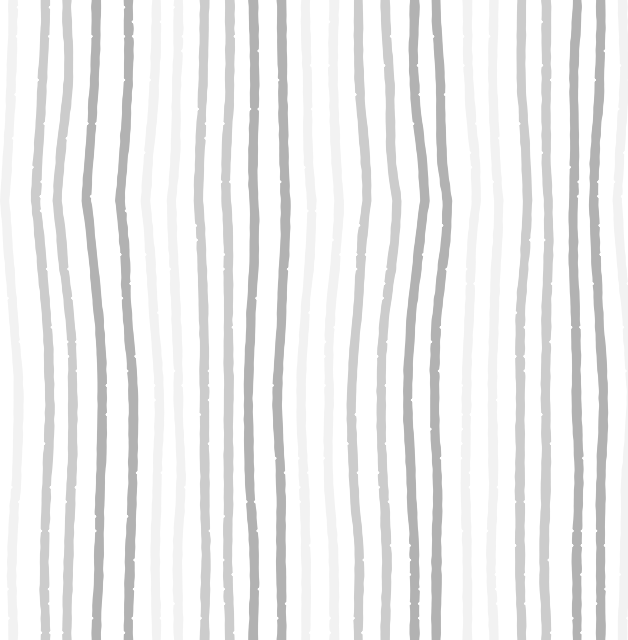
This pattern is drawn by a WebGL 2 fragment shader. Its source:

```glsl
#version 300 es
precision highp float;

uniform vec2 u_resolution;
out vec4 fragColor;

const vec3 PAPER = vec3(1.0);
const vec3 LIGHT_GRAY = vec3(0.95);
const vec3 MID_GRAY = vec3(0.80);
const vec3 DARK_GRAY = vec3(0.70);

const int STRIPE_COUNT = 24;
const float FIRST_X = 0.024;
const float SPACING = 0.0423;
const float HALF_WIDTH = 0.0075;
const float POSITION_JITTER = 0.004;

const float KINK_Y = 0.686;        // height where all stripes bend sharply
const float KINK_REACH = 0.25;
const float KINK_AMOUNT = 0.0165;
const float BOW_Y = 0.36;          // height of the softer lower bend
const float BOW_REACH = 0.16;
const float BOW_AMOUNT = 0.008;
const float WOBBLE_AMOUNT = 0.0035;
const float WOBBLE_CELLS = 8.0;
const float ROUGHNESS = 0.0009;
const float ROUGH_CELLS = 90.0;
const float NICK_DEPTH = 0.0022;
const float NICK_CELLS = 44.0;
const float NICK_CHANCE = 0.13;
const float TAU = 6.2831853;

float hash(vec2 p) {
    vec3 q = fract(vec3(p.xyx) * 0.1031);
    q += dot(q, q.yzx + 33.33);
    return fract((q.x + q.y) * q.z);
}

// Smooth noise in -1..1 that closes on itself from bottom to top.
float loopNoise(float y, float cells, float seed) {
    float t = y * cells;
    float cell = floor(t);
    float a = hash(vec2(mod(cell, cells), seed));
    float b = hash(vec2(mod(cell + 1.0, cells), seed));
    return mix(a, b, smoothstep(0.0, 1.0, t - cell)) * 2.0 - 1.0;
}

float loopDistance(float y, float center) {
    return abs(fract(y - center + 0.5) - 0.5);
}

float stripeCenter(float index, float y) {
    float x = FIRST_X + SPACING * index;
    float crowd = (x - 0.22) / 0.07;
    float kink = pow(max(1.0 - loopDistance(y, KINK_Y) / KINK_REACH, 0.0), 1.5);
    float bow = loopDistance(y, BOW_Y) / BOW_REACH;

    float center = x + 0.014 * exp(-crowd * crowd);
    center += POSITION_JITTER * (hash(vec2(index, 71.0)) * 2.0 - 1.0);
    center -= KINK_AMOUNT * kink * sin(TAU * (x + 0.1));
    center += BOW_AMOUNT * exp(-bow * bow) * cos(TAU * (x - 0.07));
    return center + WOBBLE_AMOUNT * loopNoise(y, WOBBLE_CELLS, index + 11.0);
}

// Small chips, rarely placed along one edge.
float edgeNick(float y, float seed) {
    float t = y * NICK_CELLS;
    float chipped = step(hash(vec2(floor(t), seed + 151.0)), NICK_CHANCE);
    float shape = 1.0 - smoothstep(0.02, 0.14, abs(fract(t) - 0.5));
    return NICK_DEPTH * chipped * shape;
}

float stripeMask(vec2 uv, float index, float pixel) {
    float offset = uv.x - stripeCenter(index, uv.y);
    float seed = index * 2.0 + step(0.0, offset);
    float halfWidth = HALF_WIDTH - edgeNick(uv.y, seed);
    halfWidth += ROUGHNESS * 0.6 * loopNoise(uv.y, ROUGH_CELLS, seed + 211.0);
    halfWidth += ROUGHNESS * 0.6 * loopNoise(uv.y, 24.0, seed + 307.0);
    return 1.0 - smoothstep(-0.6 * pixel, 0.6 * pixel, abs(offset) - halfWidth);
}

// Tones come in pairs: light, mid, dark.
vec3 stripeColor(int index) {
    int tone = ((index + 1) / 2) % 3;
    return tone == 0 ? LIGHT_GRAY : tone == 1 ? MID_GRAY : DARK_GRAY;
}

void main() {
    vec2 uv = gl_FragCoord.xy / u_resolution;
    float pixel = 1.0 / u_resolution.x;
    vec3 color = PAPER;
    for (int i = 0; i < STRIPE_COUNT; i++) {
        color = mix(color, stripeColor(i), stripeMask(uv, float(i), pixel));
    }
    fragColor = vec4(color, 1.0);
}
```
